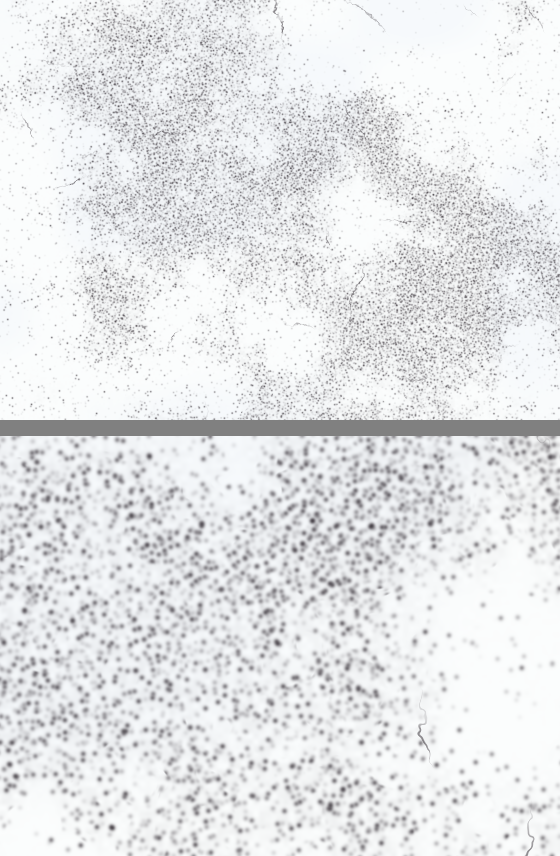
Top: the whole. Bottom: its middle third, enlarged.
This texture is drawn by a WebGL 1 fragment shader. Its source:

```glsl
precision highp float;
// Distressed white plaster: fine dark grains gathered in ragged patches,
// with a few thin wandering cracks. Grains are jittered soft dots on two turned
// grids, thinned by a noise density; cracks are bent, tapering segments.

#define GRAIN_ROWS 160.0
#define GRAIN_SIZE 0.00157
#define GRAIN_FAINT 0.08
#define GRAIN_STRONG 0.56
#define PATCH_SCALE 5.0
#define SPARSE 0.06
#define DENSE 0.72
#define DUST 0.05
#define CRACK_CELL 0.21
#define CRACK_CHANCE 0.6
#define CRACK_WIDTH 0.0013
#define CRACK_INK 0.65

uniform vec2 u_resolution;

const vec3 PAPER = vec3(0.985, 0.992, 0.992);
const vec3 COOL_PAPER = vec3(0.966, 0.978, 0.988);
const vec3 INK = vec3(0.10, 0.07, 0.10);

float hash(vec2 p) {
  return fract(sin(dot(p, vec2(127.1, 311.7))) * 43758.55);
}

float noise(vec2 p) {
  vec2 i = floor(p);
  vec2 f = fract(p);
  f = f * f * (3.0 - 2.0 * f);
  float low = mix(hash(i), hash(i + vec2(1.0, 0.0)), f.x);
  float high = mix(hash(i + vec2(0.0, 1.0)), hash(i + vec2(1.0, 1.0)), f.x);
  return mix(low, high, f.y);
}

mat2 turn(float angle) {
  float c = cos(angle);
  float s = sin(angle);
  return mat2(c, s, -s, c);
}

float fbm(vec2 p) {
  float sum = 0.0;
  float total = 0.0;
  float weight = 1.0;
  for (int i = 0; i < 5; i++) {
    sum += weight * noise(p);
    total += weight;
    weight *= 0.6;
    p = turn(0.5) * p * 2.1 + 17.3;
  }
  return sum / total;
}

// Chance of a grain: noise patches, a worn foot and a clean upper right corner
float grainDensity(vec2 p) {
  float n = fbm(p * PATCH_SCALE + 3.7);
  n += 0.10 * (1.0 - smoothstep(0.0, 0.18, p.y));
  n += 0.09 * (1.0 - smoothstep(0.05, 0.35, length(p - vec2(0.25, 0.84))));
  n -= 0.24 * smoothstep(1.55, 2.05, p.x + p.y);
  return SPARSE * smoothstep(0.1, 0.4, n) + DENSE * smoothstep(0.40, 0.74, n);
}

// Light left after one layer of soft dots
float grainLayer(vec2 p, float density, float seed) {
  vec2 q = turn(0.4 + seed) * p * GRAIN_ROWS;
  vec2 base = floor(q);
  float light = 1.0;
  for (int y = -1; y <= 1; y++) {
    for (int x = -1; x <= 1; x++) {
      vec2 cell = base + vec2(float(x), float(y));
      vec2 key = cell + seed * 57.0;
      vec2 center = cell + vec2(hash(key + 1.3), hash(key + 8.9));
      float present = smoothstep(-0.03, 0.03, density - hash(key + 23.1));
      float strength = hash(key + 41.7);
      float peak = mix(GRAIN_FAINT, GRAIN_STRONG, strength * strength);
      vec2 d = (q - center) / (GRAIN_ROWS * GRAIN_SIZE);
      light *= 1.0 - present * peak * exp(-0.5 * dot(d, d));
    }
  }
  return light;
}

// Darkness of the nearest scattered cracks
float cracks(vec2 p, float pixel) {
  vec2 base = floor(p / CRACK_CELL);
  float wander = 0.035 * (fbm(p * 14.0 + 9.0) - 0.5);
  float breaks = smoothstep(0.25, 0.6, noise(p * 45.0));
  float dark = 0.0;
  for (int y = -1; y <= 1; y++) {
    for (int x = -1; x <= 1; x++) {
      vec2 cell = base + vec2(float(x), float(y));
      float present = step(hash(cell + 5.1), CRACK_CHANCE);
      vec2 center = (cell + vec2(hash(cell + 2.2), hash(cell + 7.4))) * CRACK_CELL;
      vec2 q = turn(6.283 * hash(cell + 11.6)) * (p - center);
      float halfLength = mix(0.025, 0.085, hash(cell + 19.8));
      float taper = 1.0 - smoothstep(0.3, 1.0, abs(q.x) / halfLength);
      float edge = abs(q.y + wander * 1.6) - CRACK_WIDTH * taper * 0.5;
      float line = 1.0 - smoothstep(-0.5 * pixel, pixel, edge);
      float strength = mix(0.25, 1.0, hash(cell + 31.4));
      dark = max(dark, present * line * taper * strength);
    }
  }
  return dark * mix(0.25, 1.0, breaks) * CRACK_INK;
}

void main() {
  vec2 p = gl_FragCoord.xy / u_resolution.y;
  float density = grainDensity(p);
  float light = grainLayer(p, density, 0.0) * grainLayer(p, density, 1.0);
  light *= 1.0 - DUST * noise(p * 210.0) * smoothstep(0.0, 0.4, density);
  light *= 1.0 - cracks(p, 1.0 / u_resolution.y);
  vec3 paper = mix(PAPER, COOL_PAPER, smoothstep(0.5, 0.8, noise(p * 4.0 + 31.0)));
  gl_FragColor = vec4(mix(INK, paper, light), 1.0);
}
```
